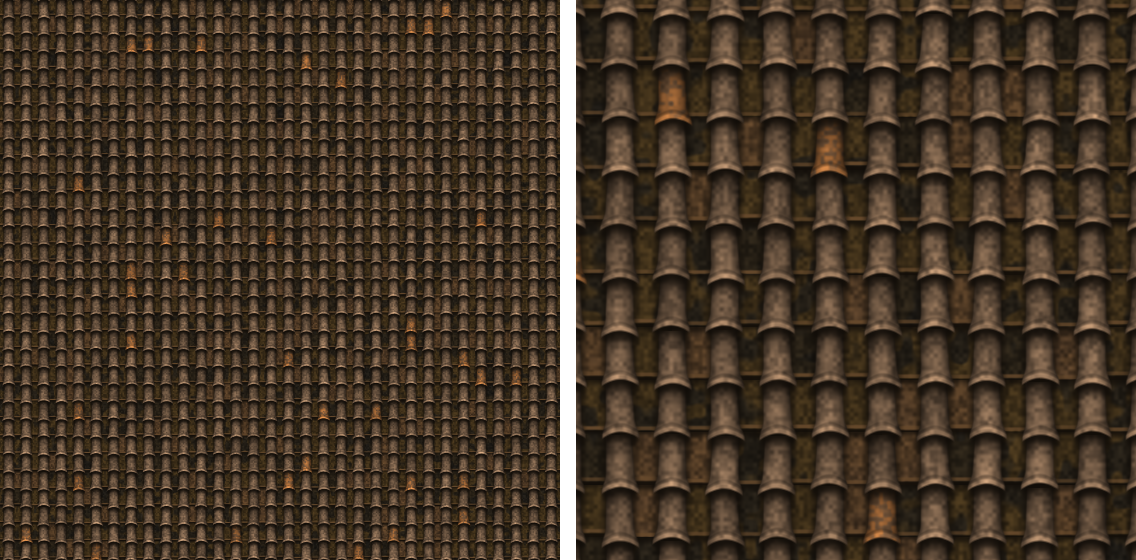
Left: the whole. Right: its middle third, enlarged.
Give the GLSL for this texture, as a WebGL 2 fragment shader.

```glsl
#version 300 es
precision highp float;
// Weathered clay barrel-tile roof: overlapping flared caps over dark mossy pans.
uniform vec2 u_resolution;
out vec4 outColor;

const float TILES = 32.0;
const float SOFTNESS = 0.05;
const vec3 CAP = vec3(0.45, 0.355, 0.272);
const vec3 TERRACOTTA = vec3(0.60, 0.37, 0.18);
const vec3 MOSS = vec3(0.24, 0.182, 0.095);
const vec3 SOOT = vec3(0.10, 0.092, 0.08);
const vec3 BROWN = vec3(0.33, 0.235, 0.15);
const vec3 RIM = vec3(0.40, 0.285, 0.17);
const vec3 SHADOW = vec3(0.065, 0.048, 0.03);

// Hash of a lattice point that wraps after "period" cells.
float hash(vec2 cell, float period, float seed) {
  uvec2 q = uvec2(mod(cell, period));
  uint n = q.x * 1597u + q.y * 51749u + uint(seed) * 7919u;
  n = (n ^ (n >> 15)) * 2246822519u;
  n = (n ^ (n >> 13)) * 3266489917u;
  return float((n ^ (n >> 16)) & 65535u) / 65535.0;
}

// Wrapping value noise.
float noise(vec2 uv, float period, float seed) {
  vec2 p = uv * period;
  vec2 i = floor(p), f = fract(p);
  f = f * f * (3.0 - 2.0 * f);
  float low = mix(hash(i, period, seed), hash(i + vec2(1, 0), period, seed), f.x);
  float high = mix(hash(i + vec2(0, 1), period, seed), hash(i + vec2(1, 1), period, seed), f.x);
  return mix(low, high, f.y);
}

// 1 where d is negative, softened over the given width.
float inside(float d, float soft) {
  return 1.0 - smoothstep(-0.5 * soft, 0.5 * soft, d);
}

// Flat channel tiles lying between the caps.
vec3 panLayer(vec2 p, float grain, float patches, float soft) {
  p += vec2(0.5, -0.1);
  vec2 id = floor(p);
  p.y -= 0.08 * hash(id, TILES, 1.0);
  float y = p.y - id.y;
  float kind = hash(id, TILES, 2.0);
  vec3 color = mix(MOSS, SOOT, smoothstep(0.5, 0.68, patches) * 0.75);
  color = mix(color, SOOT, 0.6 * step(kind, 0.07));
  color = mix(color, BROWN, 0.8 * step(0.84, kind));
  color *= 0.6 + 0.8 * grain;
  float rim = 0.55 + 0.45 * hash(id, TILES, 11.0);
  color = mix(color, RIM, rim * inside(abs(y - 0.045) - 0.035, soft));
  float gap = inside(y, soft) + smoothstep(0.8, 0.98, y) * 0.85;
  return mix(color, SHADOW, min(gap, 1.0) * 0.9);
}

// One rounded cap of a given row, with the shade it casts, over "base".
vec3 capLayer(vec3 base, vec2 p, vec2 id, float grain, float patches, float soft) {
  float tone = hash(id, TILES, 3.0);
  float tilt = 0.1 * (hash(id, TILES, 4.0) - 0.5);
  float y = p.y - id.y - 0.11 * (hash(id, TILES, 5.0) - 0.5);
  float x = p.x - id.x - 0.5 - tilt * (y - 0.5);

  // Flared outline and arched lower edge.
  float flare = 1.0 - smoothstep(0.0, 0.42, y);
  float halfWidth = 0.28 - 0.03 * clamp(y, 0.0, 1.0) + 0.075 * flare * flare;
  float across = x / halfWidth;
  float edge = y + 0.05 - 0.13 * (1.0 - min(across * across, 1.3));
  float top = step(y, 1.08);
  float shape = inside(abs(x) - halfWidth, soft) * inside(-edge, soft) * top;

  // Soft shade beside the cap and a deep one tucked under its lip.
  float side = (1.0 - smoothstep(0.24, 0.42, abs(x))) * top;
  float below = smoothstep(-0.3, -0.03, edge);
  float under = below * inside(edge, soft);
  base = mix(base, SHADOW, side * max(0.62 * below, 0.88 * under));

  // Clay body, rounded by light, with a few patchy orange tiles.
  float orange = step(0.963, hash(id, TILES, 6.0));
  float wear = smoothstep(0.3, 0.65, grain + 0.3 * (0.5 - y));
  vec3 clay = mix(CAP, TERRACOTTA, orange * (0.3 + 0.5 * wear));
  clay *= 0.88 + 0.2 * tone + 0.2 * (patches - 0.5);
  clay *= 0.68 + 0.64 * grain;
  float roundness = 1.06 - 0.62 * pow(min(abs(across + 0.04), 1.0), 2.2);
  clay *= roundness * mix(1.0, 0.68, smoothstep(0.45, 0.95, y));

  // Bright lip above a thin dark crease.
  clay *= 1.0 - 0.16 * inside(abs(edge - 0.15) - 0.025, soft);
  clay *= 1.0 + 0.32 * inside(abs(edge - 0.055) - 0.04, soft);
  return mix(base, clay, shape);
}

void main() {
  vec2 uv = gl_FragCoord.xy / u_resolution;
  vec2 p = uv * TILES;
  float px = TILES / min(u_resolution.x, u_resolution.y);
  float soft = max(px, SOFTNESS);
  float grain = 0.7 * noise(uv, 400.0, 7.0) + 0.3 * noise(uv, 192.0, 8.0);
  float patches = 0.5 * noise(uv, 48.0, 9.0) + 0.5 * noise(uv, 128.0, 10.0);

  vec3 color = panLayer(p, grain, patches, soft);
  // Lower rows first, so each row overlaps the one beneath it.
  for (int row = -1; row <= 1; row++) {
    vec2 id = floor(p) + vec2(0.0, float(row));
    color = capLayer(color, p, id, grain, patches, soft);
  }
  outColor = vec4(clamp(color, 0.0, 1.0), 1.0);
}
```
